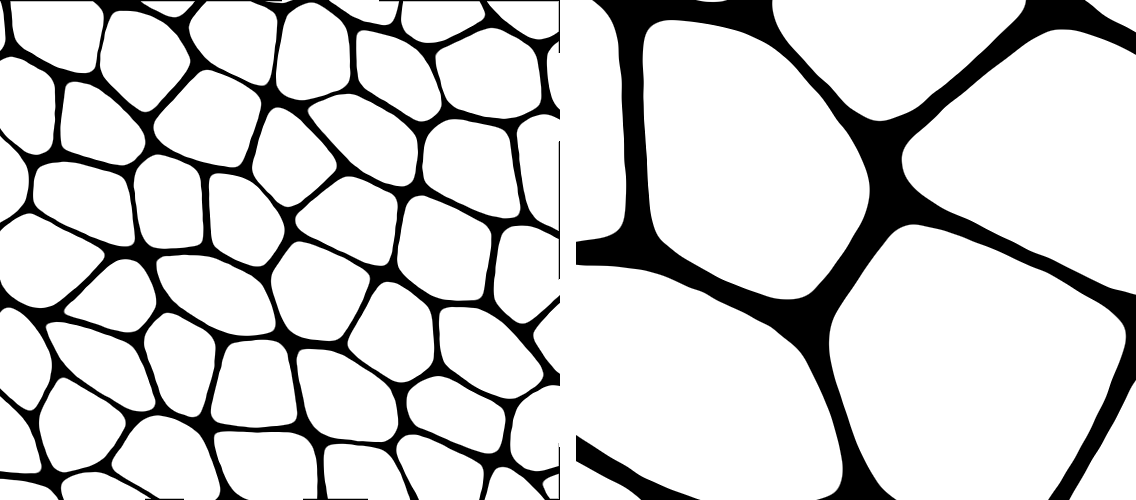
Left: the whole. Right: its middle third, enlarged.
Reproduce this pattern procedurally as a WebGL 2 fragment shader.

```glsl
#version 300 es
precision highp float;

uniform vec2 u_resolution;
out vec4 fragColor;

float hash(vec2 p) {
    return fract(sin(dot(p, vec2(127.1, 311.7))) * 43758.5453);
}

float noise(vec2 p) {
    vec2 i = floor(p), f = fract(p);
    f = f * f * (3.0 - 2.0 * f);
    return mix(mix(hash(i), hash(i + vec2(1, 0)), f.x),
               mix(hash(i + vec2(0, 1)), hash(i + vec2(1, 1)), f.x), f.y);
}

vec2 noise2(vec2 p) {
    return vec2(noise(p), noise(p + 37.4)) - 0.5;
}

// Symmetric map to grid space; cells come out longer toward the lower right
vec2 toGrid(vec2 v) {
    vec2 grain = vec2(0.8, -0.6);
    return 5.8 * (1.15 * v - 0.3 * grain * dot(grain, v));
}

// Jittered centre of a cell on a staggered grid
vec2 cellCentre(vec2 cell) {
    vec2 jitter = vec2(hash(cell), hash(cell + 19.7)) - 0.5;
    return cell + 0.5 + vec2(0.5 * mod(cell.y, 2.0), 0.0) + 0.68 * jitter;
}

// Signed distance to the cell walls: negative inside a wall
float wallDistance(vec2 p) {
    vec2 q = toGrid(p);

    // Nearest centre
    vec2 home = vec2(0), centre = vec2(0);
    float nearest = 1e5;
    for (int y = -2; y <= 2; y++)
    for (int x = -2; x <= 2; x++) {
        vec2 cell = floor(q) + vec2(x, y);
        vec2 c = cellCentre(cell);
        float d = dot(q - c, q - c);
        if (d < nearest) {
            nearest = d;
            home = cell;
            centre = c;
        }
    }

    // Smooth minimum over the bisectors rounds the corners
    float sum = 0.0;
    for (int y = -2; y <= 2; y++)
    for (int x = -2; x <= 2; x++) {
        if (x == 0 && y == 0) continue;
        vec2 cell = home + vec2(x, y);
        vec2 c = cellCentre(cell);
        vec2 normal = normalize(centre - c);
        float edge = dot(q - 0.5 * (centre + c), normal) / length(toGrid(normal));
        float halfWidth = mix(0.0038, 0.0084, hash(home + cell + 5.3));
        sum += exp(-95.0 * (edge - halfWidth));
    }
    return -log(sum) / 95.0;
}

void main() {
    vec2 p = gl_FragCoord.xy / u_resolution.y;
    float pixel = 1.0 / u_resolution.y;

    // Gentle bends, then slightly ragged outlines of uneven thickness
    vec2 bent = p + 0.009 * noise2(p * 11.0) + 0.0016 * noise2(p * 75.0);
    float d = wallDistance(bent + 3.0);
    d += 0.003 * (noise(p * 16.0 + 8.0) - 0.5);

    // Thin broken rim along the top, bottom and right
    float rim = min(min(p.y, 1.0 - p.y), u_resolution.x / u_resolution.y - p.x);
    d = min(d, rim - 0.0025 * step(0.4, noise(p * 6.0)));

    fragColor = vec4(vec3(clamp(d / pixel + 0.5, 0.0, 1.0)), 1.0);
}
```
